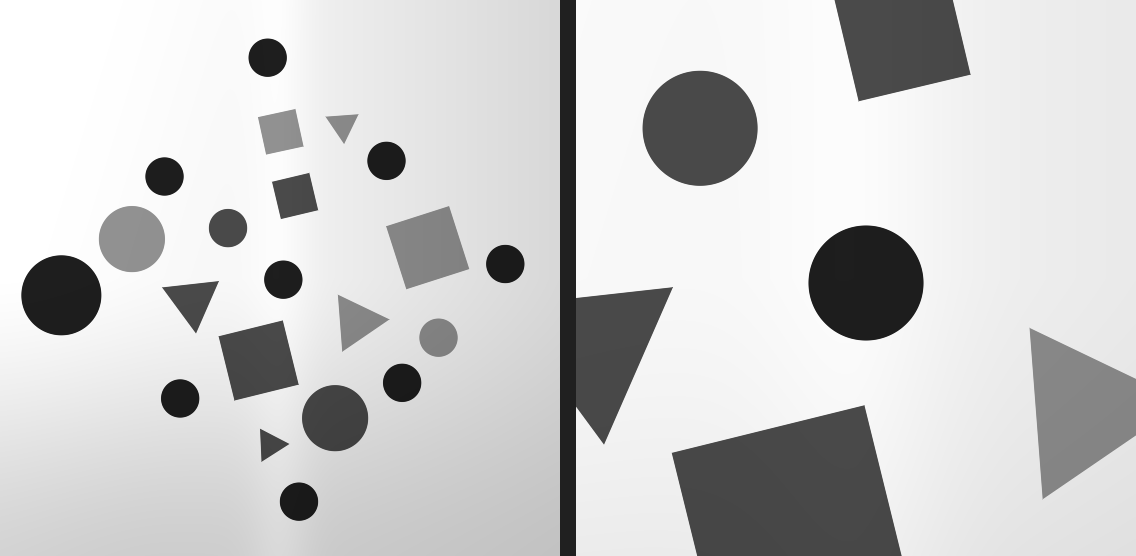
Left, the full canvas; right, a detail of the centre.
Give the GLSL for this background, as a Shadertoy shader.

```glsl
// Flat grey circles, squares and triangles over a soft white-to-grey backdrop.
// Black discs sit on a tilted 3x3 lattice; four clusters of three shapes fill
// its cells, placed by heading, spread and ring radius, tilted by a sine hash.

const float SMALL = 0.0345;
const float LARGE = 0.0595;
const float NEAR_RING = 0.152;
const float FAR_RING = 0.282;
const float BLACK = 0.117;
const float DARK = 0.295;
const float PALE = 0.575;

const int CIRCLE = 0;
const int SQUARE = 1;
const int TRIANGLE = 2;

float hash(float n) {
    return fract(sin(n * 12.9898) * 43758.5453);
}

vec2 polar(float radius, float angle) {
    return radius * vec2(cos(angle), sin(angle));
}

vec2 rotate(vec2 p, float angle) {
    float c = cos(angle), s = sin(angle);
    return vec2(c * p.x - s * p.y, s * p.x + c * p.y);
}

// Signed distance to a shape; the triangle points along +x.
float shapeDistance(vec2 p, int kind, float size) {
    if (kind == CIRCLE) return length(p) - size;
    if (kind == SQUARE) return max(abs(p.x), abs(p.y)) - size;
    return max(-p.x, 0.5 * p.x + 0.866 * abs(p.y)) - 0.5 * size;
}

float coverage(float dist, float pixel) {
    return 1.0 - smoothstep(-0.6 * pixel, 0.6 * pixel, dist);
}

// White upper left, falling off right and down, with a faint upright ridge.
float backdrop(vec2 uv) {
    float right = max(2.0 * uv.x - 1.0, 0.0);
    float down = max(1.0 - 2.0 * uv.y, 0.0);
    right = mix(right, 1.0, 0.15 * smoothstep(0.48, 0.60, uv.x));
    down = mix(down, smoothstep(0.0, 1.0, down), 0.5);
    float ridge = exp(-pow((uv.x - 0.5) / 0.055, 2.0));
    float light = 1.0 - 0.03 * smoothstep(0.0, 0.45, uv.x + 0.3 * (0.5 - uv.y));
    light -= 0.125 * right + 0.165 * down - 0.08 * right * down;
    return min(light + ridge * (0.02 + 0.025 * down), 1.0);
}

// Black discs on the lattice, with an enlarged one at the left corner.
float latticeDiscs(vec2 p) {
    float nearest = 1.0;
    for (int i = -1; i <= 1; i++) {
        for (int j = -1; j <= 1; j++) {
            vec2 center = rotate(0.283 * vec2(float(i), float(-j)), -0.715);
            float size = (i == -1 && j == 1) ? 0.072 : SMALL;
            nearest = min(nearest, shapeDistance(p - center, CIRCLE, size));
        }
    }
    return nearest;
}

// Slot 0 stands alone; slots 1 and 2 flank the heading on the other ring.
vec2 slotCenter(int cluster, int slot) {
    float heading = vec4(80.0, -4.0, -82.0, -195.0)[cluster];
    float lean = vec4(2.0, -26.0, -25.0, 0.0)[cluster];
    float spread = vec4(11.0, 16.5, 12.5, 28.0)[cluster];
    bool isFar = (slot == 0) == (cluster == 3);
    float side = slot == 0 ? 0.0 : float(2 * slot - 3);
    float angle = heading + (slot == 0 ? lean : -side * spread);
    float drift = isFar ? 0.016 : -0.016;
    return polar((isFar ? FAR_RING : NEAR_RING) + side * drift, radians(angle));
}

float slotTurn(int cluster, int slot, int kind) {
    float tilt = 0.14 * hash(float(3 * cluster + slot) + 1.0);
    if (kind == SQUARE) return tilt + 0.2;
    bool pointsRight = cluster == 1 || cluster == 2;
    return tilt + (pointsRight ? 0.0 : radians(-90.0));
}

float slotShade(int cluster, int slot) {
    bool pale = cluster == 1 || (cluster == 0 && slot > 0)
             || (cluster == 3 && slot == 0);
    return pale ? PALE : DARK;
}

void mainImage(out vec4 fragColor, in vec2 fragCoord) {
    float pixel = 1.0 / iResolution.y;
    vec2 p = (fragCoord - 0.5 * iResolution.xy) * pixel - vec2(0.006, -0.003);
    float light = backdrop(fragCoord / iResolution.xy);
    float grey = light;

    // Clustered shapes
    ivec3 kinds[4] = ivec3[4](
        ivec3(SQUARE, SQUARE, TRIANGLE), ivec3(TRIANGLE, SQUARE, CIRCLE),
        ivec3(SQUARE, CIRCLE, TRIANGLE), ivec3(CIRCLE, TRIANGLE, CIRCLE));
    for (int cluster = 0; cluster < 4; cluster++) {
        for (int slot = 0; slot < 3; slot++) {
            int kind = kinds[cluster][slot];
            float size = (cluster > 0 && slot < 2) ? LARGE : SMALL;
            vec2 local = rotate(p - slotCenter(cluster, slot),
                                -slotTurn(cluster, slot, kind));
            float cover = coverage(shapeDistance(local, kind, size), pixel);
            grey = mix(grey, slotShade(cluster, slot) * light, cover);
        }
    }

    // Lattice discs
    grey = mix(grey, BLACK * light, coverage(latticeDiscs(p), pixel));
    fragColor = vec4(vec3(grey), 1.0);
}
```
